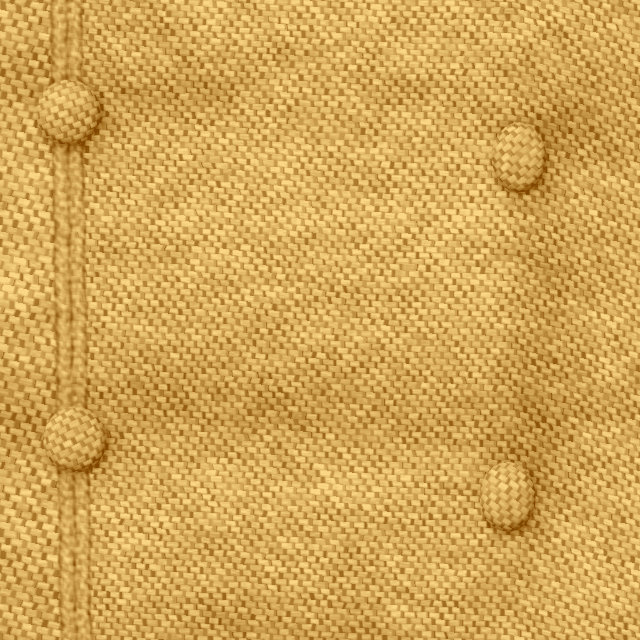
A three.js fragment shader for this texture:

```glsl
// Ochre twill upholstery: staggered yarns with four covered buttons and a seam.
// Yarn tone, broad cushion folds, stitched ridges and domed buttons are summed into
// one scalar, which is finally mapped to a brown-to-straw colour ramp.
varying vec2 vUv;

const vec3 DARK_OCHRE = vec3(0.56, 0.34, 0.04);
const vec3 PALE_STRAW = vec3(0.94, 0.79, 0.47);

float hash(vec2 p) {
  return fract(sin(dot(p, vec2(127.1, 311.7))) * 43758.5453);
}

float noise(vec2 p) {
  vec2 i = floor(p), f = fract(p);
  f = f * f * (3.0 - 2.0 * f);
  return mix(mix(hash(i), hash(i + vec2(1, 0)), f.x),
             mix(hash(i + vec2(0, 1)), hash(i + vec2(1, 1)), f.x), f.y);
}

mat2 rotation(float a) {
  return mat2(cos(a), sin(a), -sin(a), cos(a));
}

float blob(vec2 p, vec2 centre, vec2 radius) {
  vec2 d = (p - centre) / radius;
  return exp(-dot(d, d));
}

// Tone of a twill: shifted rows whose end gaps and underside shadows form stairs
float twill(vec2 p, vec2 density, float shift) {
  vec2 q = p * density;
  q += 0.2 * (vec2(noise(q * 0.8), noise(q * 0.8 + 31.0)) - 0.5);
  float row = floor(q.y);
  q.x += row * shift + 0.08 * hash(vec2(row, 3.0));
  vec2 id = vec2(floor(q.x), row), f = fract(q);
  float tail = 0.82 + 0.16 * (hash(id + 7.0) - 0.5);
  float span = smoothstep(0.0, 0.16, f.x) * (1.0 - smoothstep(tail - 0.14, tail + 0.06, f.x));
  float stair = 1.0 - smoothstep(0.3, 0.55, f.x);
  float under = mix(0.72, 0.2, stair * (0.5 + 0.5 * hash(id + 41.0)));
  float across = mix(under, 1.0, smoothstep(0.0, 0.38, f.y));
  across *= mix(1.0, 0.7, smoothstep(0.72, 1.0, f.y));
  float yarn = 0.9 + 0.24 * (hash(id) - 0.5) + 0.12 * (f.y - 0.5);
  yarn += 0.24 * (noise(q * vec2(3.0, 4.0)) - 0.5);
  float gap = 0.17 + 0.42 * hash(id + 19.0);
  return mix(gap, yarn, span * across);
}

// Cloth threads bend with the cushion and slope more steeply left of the seam
float cloth(vec2 p, float seamX) {
  vec2 q = p;
  q.y += 0.06 * p.x + 0.014 * noise(p * 3.5) + 0.16 * max(p.x - 0.8, 0.0);
  q.x += 0.008 * noise(p * 5.0 + 9.0);
  float main = twill(q, vec2(48.0, 102.0), 0.43);
  float side = twill(rotation(0.2) * p, vec2(40.0, 88.0), 0.43);
  return mix(side, main, smoothstep(-0.004, 0.004, seamX));
}

// Soft light and shade of the padded surface
float folds(vec2 p) {
  float s = 0.07 * blob(p, vec2(0.45, 0.69), vec2(0.3, 0.13));
  s += 0.06 * blob(p, vec2(0.55, 0.98), vec2(0.3, 0.1));
  s += 0.09 * blob(p, vec2(0.38, 0.24), vec2(0.3, 0.07));
  s += 0.07 * blob(p, vec2(0.75, 0.62), vec2(0.06, 0.2));
  s += 0.08 * blob(p, vec2(0.03, 0.64), vec2(0.06, 0.2));
  s += 0.06 * blob(p, vec2(0.93, 0.08), vec2(0.12, 0.1));
  s -= 0.15 * blob(p, vec2(0.22, 0.855), vec2(0.17, 0.045));
  s -= 0.13 * blob(p, vec2(0.28, 0.37), vec2(0.25, 0.07));
  s -= 0.11 * blob(p, vec2(0.66, 0.34), vec2(0.2, 0.05));
  s -= 0.15 * blob(p, vec2(0.88, 0.81), vec2(0.1, 0.08));
  s -= 0.13 * blob(p, vec2(0.84, 0.47), vec2(0.06, 0.24));
  s -= 0.12 * blob(p, vec2(0.84, 0.28), vec2(0.07, 0.07));
  s -= 0.11 * blob(p, vec2(0.02, 0.88), vec2(0.09, 0.06));
  s -= 0.11 * blob(p, vec2(0.02, 0.35), vec2(0.08, 0.07));
  s -= 0.09 * blob(p, vec2(0.4, 0.02), vec2(0.25, 0.07));
  float slub = noise(p * vec2(9.0, 22.0)) + noise(p * vec2(24.0, 55.0) + 5.0) - 1.0;
  return 1.3 * s + 0.12 * slub + 0.02;
}

// Two raised strips with twisted threads, bounded by three grooves
float seam(float tone, float x, float y) {
  float band = 1.0 - smoothstep(0.023, 0.027, abs(x));
  float twist = sin(y * 430.0 + sign(x) * abs(abs(x) - 0.012) * 260.0 + x * 180.0);
  float strands = 0.66 + 0.15 * twist + 0.5 * (noise(vec2(x * 190.0, y * 130.0)) - 0.5);
  tone = mix(tone, strands, band * 0.6);
  float wander = x + 0.004 * (noise(vec2(y * 45.0, 2.0)) - 0.5);
  float groove = exp(-pow(wander / 0.003, 2.0)) + exp(-pow((abs(wander) - 0.023) / 0.003, 2.0));
  tone -= groove * (0.08 + 0.42 * noise(vec2(x * 60.0, y * 100.0)));
  return tone + 0.1 * exp(-pow((abs(x) - 0.013) / 0.004, 2.0));
}

// Dome covered in cloth, lit from the upper left, with a contact shadow
float button(float tone, vec2 p, vec2 centre, vec2 radius, float angle) {
  vec2 d = (p - centre) / radius;
  float r = length(d);
  float lowerRight = smoothstep(-0.6, 1.0, dot(d, vec2(0.5, -0.8)));
  tone -= 0.4 * blob(p, centre + radius * vec2(0.3, -0.35), radius * 0.92);
  tone -= (0.08 + 0.22 * lowerRight) * exp(-pow((r - 1.02) / 0.1, 2.0));
  float height = sqrt(max(1.0 - r * r, 0.0));
  vec2 bulged = rotation(angle) * (p - centre) * (1.25 - 0.25 * height);
  float dome = 0.13 + 0.84 * twill(bulged + centre, vec2(46.0, 88.0), 0.43);
  dome += 0.26 * dot(d, vec2(-0.5, 0.75)) + 0.12 * height - 0.1;
  dome -= (0.15 + 0.4 * lowerRight) * smoothstep(0.72, 1.0, r);
  return mix(tone, dome, 1.0 - smoothstep(0.96, 1.02, r));
}

void main() {
  vec2 p = vUv;
  float seamX = p.x - (0.119 - 0.016 * p.y);
  float tone = seam(cloth(p, seamX) + folds(p), seamX, p.y);

  // Buttons: centre, radii, thread angle
  tone = button(tone, p, vec2(0.107, 0.824), vec2(0.051, 0.052), -0.3);
  tone = button(tone, p, vec2(0.811, 0.754), vec2(0.043, 0.055), -0.7);
  tone = button(tone, p, vec2(0.117, 0.313), vec2(0.050, 0.052), -0.5);
  tone = button(tone, p, vec2(0.793, 0.224), vec2(0.044, 0.055), 0.6);
  gl_FragColor = vec4(mix(DARK_OCHRE, PALE_STRAW, clamp(tone, -0.15, 1.12)), 1.0);
}
```
